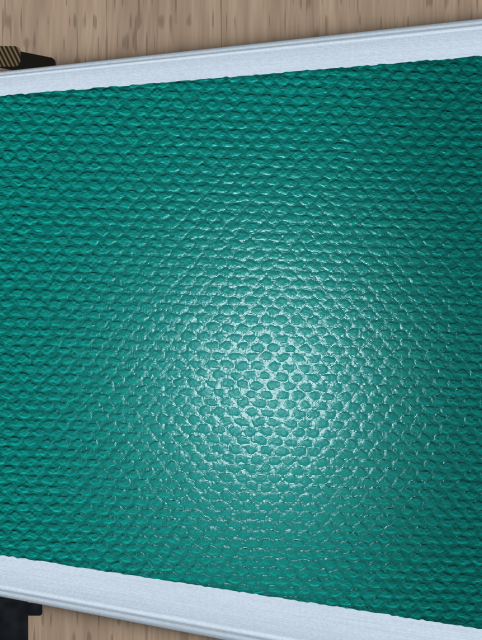
A Shadertoy shader for this texture:

```glsl
#define GLOW_CENTER vec2(0.415, 0.400)
#define GLOW_RADIUS vec2(0.185, 0.200)
#define CELL vec2(0.0245, 0.0145)
#define RELIEF 0.0036
#define GRAIN_SCALE 240.0
#define MAT_COLOR vec3(0.045, 0.455, 0.425)
#define SHEEN_COLOR vec3(0.74, 0.89, 0.90)
#define METAL_COLOR vec3(0.745, 0.805, 0.860)
#define WOOD_LIGHT vec3(0.67, 0.59, 0.51)
#define WOOD_DARK vec3(0.47, 0.40, 0.34)

float hash(vec2 p) {
    return fract(sin(dot(p, vec2(127.1, 311.7))) * 43758.5453);
}

float noise(vec2 p) {
    vec2 i = floor(p), f = fract(p);
    f = f * f * (3.0 - 2.0 * f);
    return mix(mix(hash(i), hash(i + vec2(1, 0)), f.x),
               mix(hash(i + vec2(0, 1)), hash(i + vec2(1, 1)), f.x), f.y);
}

// Antialiased coverage: one where d is positive
float cover(float d) {
    float px = 0.8 / iResolution.y;
    return smoothstep(-px, px, d);
}

// Staggered rows of irregular oval studs
float studs(vec2 p) {
    p.y += 0.035 * p.x;
    p += 0.0045 * (vec2(noise(p * 130.0), noise(p * 130.0 + 47.0)) - 0.5);
    vec2 u = p / CELL;
    float row = floor(u.y);
    u.x += 0.5 * mod(row, 2.0);
    vec2 jitter = vec2(hash(floor(u)), hash(floor(u) + 19.0)) - 0.5;
    vec2 d = fract(u) - 0.5 - 0.14 * jitter;
    return 1.0 - smoothstep(0.20, 0.52, length(d * vec2(1.05, 1.0)));
}

float relief(vec2 p) {
    return studs(p) + 0.75 * noise(p * GRAIN_SCALE)
         + 0.28 * noise(p * GRAIN_SCALE * 2.1 + 8.0);
}

// Embossed mat: facets tilted toward the lamp catch its reflection
vec3 mat_surface(vec2 p) {
    float e = 0.0012;
    float h = relief(p);
    vec2 slope = vec2(relief(p + vec2(e, 0)) - h, relief(p + vec2(0, e)) - h) / e;
    vec2 q = (p - GLOW_CENTER) / GLOW_RADIUS;
    float stud = studs(p);
    vec2 tilt = q - slope * RELIEF;
    float glint = exp(-1.5 * dot(tilt, tilt)) * (1.0 - 0.72 * stud);
    glint *= 0.55 + 0.75 * noise(p * 330.0 + 5.0);
    glint *= exp(-0.13 * dot(q, q));
    float haze = exp(-0.55 * dot(q, q));

    vec3 col = MAT_COLOR * (0.96 + 0.10 * (h - 0.9));
    col *= 1.0 - 0.20 * smoothstep(0.42, 0.76, p.x);
    col *= 1.0 + 0.0012 * slope.y * (1.0 - haze);
    col += haze * vec3(0.12, 0.10, 0.115);
    return mix(col, SHEEN_COLOR, clamp(glint * 1.15, 0.0, 0.95));
}

vec3 wood(vec2 p) {
    float wave = 0.012 * noise(p * vec2(9.0, 5.0));
    float broad = noise(vec2((p.x + wave) * 65.0, p.y * 6.0));
    float fine = noise(vec2((p.x + wave) * 310.0, p.y * 22.0));
    float pores = smoothstep(0.70, 0.92, noise(vec2(p.x * 240.0, p.y * 30.0 + 9.0)));
    vec3 col = mix(WOOD_DARK, WOOD_LIGHT, 0.35 + 0.38 * broad + 0.30 * fine);
    return col * (1.0 - 0.16 * pores);
}

// Brushed rail; t runs from its outer lip (0) to its inner lip (1)
vec3 rail(vec2 p, float t) {
    float brush = noise(vec2(p.x * 14.0, t * 65.0)) - 0.5;
    float speck = noise(p * 420.0) - 0.5;
    vec3 col = METAL_COLOR * (1.0 + 0.045 * brush + 0.05 * speck);
    col *= 0.97 + 0.07 * smoothstep(0.15, 0.75, t);
    col *= 1.0 - 0.16 * smoothstep(0.05, 0.0, abs(t - 0.16));
    col += 0.09 * smoothstep(0.07, 0.0, abs(t - 0.24));
    return col * mix(0.72, 1.0, smoothstep(0.0, 0.10, t));
}

float box(vec2 p, vec2 size, float r) {
    vec2 d = abs(p) - size + r;
    return length(max(d, 0.0)) + min(max(d.x, d.y), 0.0) - r;
}

void mainImage(out vec4 fragColor, in vec2 fragCoord) {
    vec2 p = fragCoord / iResolution.y;

    // Sloping rail lips
    float topOuter = 0.888 + 0.110 * p.x;
    float topInner = 0.850 + 0.083 * p.x;
    float lowInner = 0.133 - 0.154 * p.x;
    float lowOuter = 0.068 - 0.193 * p.x;

    // Wood with contact shadow beside the rails
    vec3 col = wood(p);
    float gap = max(p.y - topOuter, lowOuter - p.y);
    col *= 1.0 - 0.38 * exp(-max(gap, 0.0) * 95.0);

    // Dark clamp and ridged bolt at the left
    vec2 c = p - vec2(0.035, 0.903);
    c.y += 0.20 * c.x;
    float clampShape = box(c, vec2(0.052, 0.016), 0.008);
    col = mix(col, vec3(0.10, 0.095, 0.08), cover(-clampShape));
    float ridge = 0.5 + 0.5 * sin((p.x + 0.5 * p.y) * 900.0);
    float bolt = box(p - vec2(0.008, 0.912), vec2(0.024, 0.016), 0.010);
    col = mix(col, mix(vec3(0.14, 0.12, 0.09), vec3(0.43, 0.37, 0.28), ridge), cover(-bolt));
    float foot = box(p - vec2(0.010, 0.025), vec2(0.034, 0.060), 0.006);
    foot = min(foot, box(p - vec2(0.03, 0.048), vec2(0.036, 0.010), 0.005));
    col = mix(col, vec3(0.075, 0.085, 0.10) + 0.05 * noise(p * 90.0), cover(-foot));

    // Rails, then the mat with a slightly ragged edge
    float tTop = (topOuter - p.y) / (topOuter - topInner);
    float tLow = (p.y - lowOuter) / (lowInner - lowOuter);
    float t = p.y > 0.5 ? tTop : tLow;
    col = mix(col, rail(p, t), cover(min(topOuter - p.y, p.y - lowOuter)));
    float ragged = 0.0025 * (noise(p * 150.0) - 0.5);
    float inside = min(topInner - p.y, p.y - lowInner) + ragged;
    vec3 green = mat_surface(p) * (1.0 - 0.22 * exp(-max(inside, 0.0) * 260.0));
    col = mix(col, green, cover(inside));

    fragColor = vec4(clamp(col, 0.0, 1.0), 1.0);
}
```
